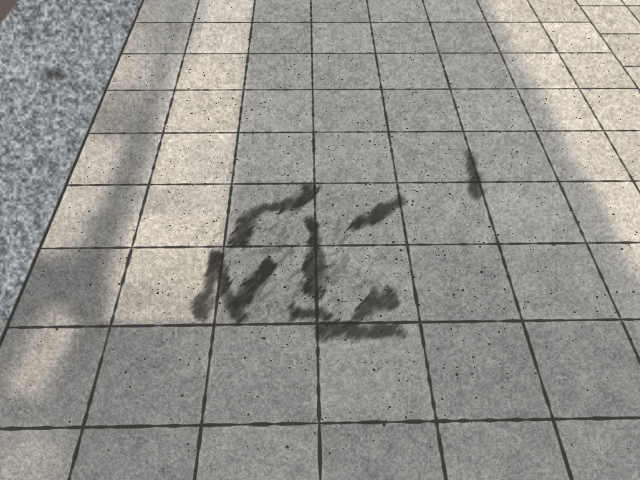
Write a Shadertoy shader that draws this texture.

```glsl
// Square concrete pavers in perspective, with soil smears, sun strips and an aggregate kerb

const vec3 SHADE_TINT = vec3(1.0, 0.995, 0.98);
const vec3 SUN_TINT = vec3(1.37, 1.31, 1.22);
const vec3 JOINT_COLOR = vec3(0.20, 0.195, 0.18);
const vec3 SOIL_COLOR = vec3(0.19, 0.185, 0.17);
const vec3 KERB_COLOR = vec3(0.55, 0.56, 0.57);

float hash(vec2 p) {
    vec3 h = fract(p.xyx * vec3(0.1031, 0.1030, 0.0973));
    h += dot(h, h.yzx + 33.33);
    return fract((h.x + h.y) * h.z);
}

float noise(vec2 p) {
    vec2 i = floor(p), f = fract(p);
    f = f * f * (3.0 - 2.0 * f);
    return mix(mix(hash(i), hash(i + vec2(1, 0)), f.x),
               mix(hash(i + vec2(0, 1)), hash(i + vec2(1, 1)), f.x), f.y);
}

float fbm(vec2 p) {
    float sum = 0.0, amp = 0.5;
    for (int i = 0; i < 4; i++) {
        sum += amp * noise(p);
        p = p * 2.03 + 17.1;
        amp *= 0.5;
    }
    return sum / 0.9375;
}

float segmentDist(vec2 p, vec2 a, vec2 b) {
    vec2 d = b - a;
    return length(p - a - d * clamp(dot(p - a, d) / dot(d, d), 0.0, 1.0));
}

// Screen point (y down, height 1) to paver units on the ground plane
vec2 groundPlane(vec2 q) {
    float y = q.y + 0.0196 * q.y * (q.x - 0.667);
    float depth = y + 0.7986;
    float u = (q.x - 0.6476 - 0.0197 * q.y) / (0.1457 * (q.y + 0.7986));
    u += 0.035 * pow(max(u - 2.0, 0.0), 2.0);
    return vec2(u, 11.907 / depth - 7.086);
}

// Sunlight falling between soft shadows
float sunlight(vec2 q) {
    float wobble = 0.025 * (noise(q * 9.0) - 0.5);
    float right = smoothstep(-0.025, 0.045, q.x + wobble - 0.998 - 0.57 * q.y);
    float strip = smoothstep(-0.03, 0.035, q.x + wobble - 0.415 + 0.32 * q.y)
                * smoothstep(-0.015, 0.02, 0.53 - 0.12 * q.y - q.x)
                * smoothstep(0.69, 0.65, q.y);
    strip *= 0.72 + 0.28 * smoothstep(0.25, 0.6, noise(vec2(q.x * 4.0, q.y * 19.0)));
    float edge = smoothstep(-0.02, 0.03, 0.385 - 0.4 * q.y - q.x + wobble)
               * smoothstep(0.25, 0.65, noise(q * vec2(5.0, 9.0) + 3.7))
               * smoothstep(0.72, 0.5, q.y);
    float patches = smoothstep(0.065, 0.015, segmentDist(q, vec2(0.12, 0.68), vec2(0.06, 0.79)))
                  + 0.6 * smoothstep(0.12, 0.02, length(q - vec2(0.06, 0.97)));
    return clamp(right + strip + 0.75 * edge + 0.7 * patches, 0.0, 1.0);
}

// Soil rubbed along short strokes, broken up by streaky noise
float soilSmears(vec2 q) {
    vec4 strokes[11] = vec4[11](
        vec4(0.49, 0.495, 0.555, 0.435), vec4(0.555, 0.435, 0.64, 0.405),
        vec4(0.465, 0.56, 0.495, 0.645), vec4(0.495, 0.63, 0.565, 0.555),
        vec4(0.42, 0.65, 0.455, 0.54), vec4(0.61, 0.655, 0.67, 0.65),
        vec4(0.745, 0.65, 0.81, 0.62), vec4(0.67, 0.685, 0.83, 0.69),
        vec4(0.745, 0.465, 0.825, 0.42), vec4(0.975, 0.33, 0.99, 0.40),
        vec4(0.655, 0.47, 0.66, 0.60));
    vec2 bent = q + 0.025 * (vec2(noise(q * 22.0), noise(q * 22.0 + 9.0)) - 0.5);
    float body = 0.0;
    for (int i = 0; i < 11; i++) {
        float d = segmentDist(bent, strokes[i].xy, strokes[i].zw);
        body = max(body, smoothstep(0.038, 0.0, d));
    }
    vec2 streak = vec2(q.x + q.y, q.x - q.y) * vec2(70.0, 28.0);
    float haze = smoothstep(0.2, 0.08, length((q - vec2(0.62, 0.54)) * vec2(0.75, 1.0)));
    float texture2 = fbm(streak);
    return 0.75 * smoothstep(0.55, 1.05, body * 0.75 + texture2 * 0.65)
         + 0.3 * haze * smoothstep(0.45, 0.75, texture2);
}

// Loose crumbs, one at random in some cells
float crumbs(vec2 p, float density) {
    vec2 cell = floor(p);
    vec2 center = 0.3 + 0.4 * vec2(hash(cell + 5.3), hash(cell + 11.9));
    float radius = mix(0.08, 0.26, pow(hash(cell + 2.7), 3.0));
    float d = length(fract(p) - center);
    return step(hash(cell), density) * smoothstep(radius + 0.1, radius - 0.05, d);
}

void mainImage(out vec4 fragColor, in vec2 fragCoord) {
    vec2 uv = fragCoord / iResolution.xy;
    vec2 q = vec2(uv.x * 4.0 / 3.0, 1.0 - uv.y);
    vec2 ground = groundPlane(q);
    vec2 blur = fwidth(ground) * 0.8;
    ground.y += 0.4 * step(5.0, ground.x);
    vec2 cell = floor(ground);
    float grain = 0.6 * noise(q * 290.0) + 0.4 * noise(q * 150.0 + 8.0) - 0.5;

    // Paver faces
    float tone = mix(0.615, 0.545, smoothstep(0.25, 0.95, q.y));
    tone += 0.05 * (hash(cell + 40.0) - 0.5) + 0.09 * (fbm(ground * 5.0) - 0.5) + 0.2 * grain;
    float leftShadow = smoothstep(0.45, 0.2, q.x) * smoothstep(1.0, 0.5, q.y);
    vec3 color = tone * (1.0 - 0.2 * leftShadow) * SHADE_TINT;
    color = mix(color, tone * SUN_TINT, sunlight(q));

    // Joints with worn, pale edges
    vec2 gap = 0.5 - abs(fract(ground) - 0.5);
    float halfWidth = 0.007 + 0.014 * noise(ground * 13.0);
    vec2 lines = 1.0 - smoothstep(halfWidth - blur, halfWidth + blur, gap);
    float rim = smoothstep(0.06, 0.02, min(gap.x, gap.y));
    color *= 1.0 + 0.07 * rim * (noise(ground * 9.0) - 0.2);
    color = mix(color, JOINT_COLOR, 0.88 * max(lines.x, lines.y));

    // Soil and crumbs, thickest near the middle
    float nearness = smoothstep(0.62, 0.1, length((q - vec2(0.72, 0.5)) * vec2(0.8, 1.0)));
    float loose = max(crumbs(ground * 17.0, 0.01 + 0.065 * nearness),
                      crumbs(ground * 29.0 + 7.0, 0.01 + 0.06 * nearness));
    color = mix(color, SOIL_COLOR, clamp(soilSmears(q) + 0.8 * loose, 0.0, 0.9));

    // Aggregate kerb left of the paving
    float pebble = 0.55 * noise(q * 125.0) + 0.45 * noise(q * 230.0 + 4.0) - 0.5;
    vec3 kerb = KERB_COLOR + 0.5 * pebble + 0.08 * (fbm(q * 7.0) - 0.5);
    kerb *= 1.0 - 0.4 * smoothstep(0.045, 0.0, length((q - vec2(0.11, 0.155)) * vec2(1.0, 1.8)));
    kerb = mix(vec3(0.40, 0.36, 0.34), kerb, smoothstep(0.035, 0.045, q.x + 0.8 * q.y));
    color = mix(kerb, color, smoothstep(-blur.x, blur.x, ground.x + 3.0));
    float kerbJoint = 1.0 - smoothstep(0.018 - blur.x, 0.018 + blur.x, abs(ground.x + 3.0));
    color = mix(color, JOINT_COLOR, 0.85 * kerbJoint);

    fragColor = vec4(clamp(color, 0.0, 1.0), 1.0);
}
```
